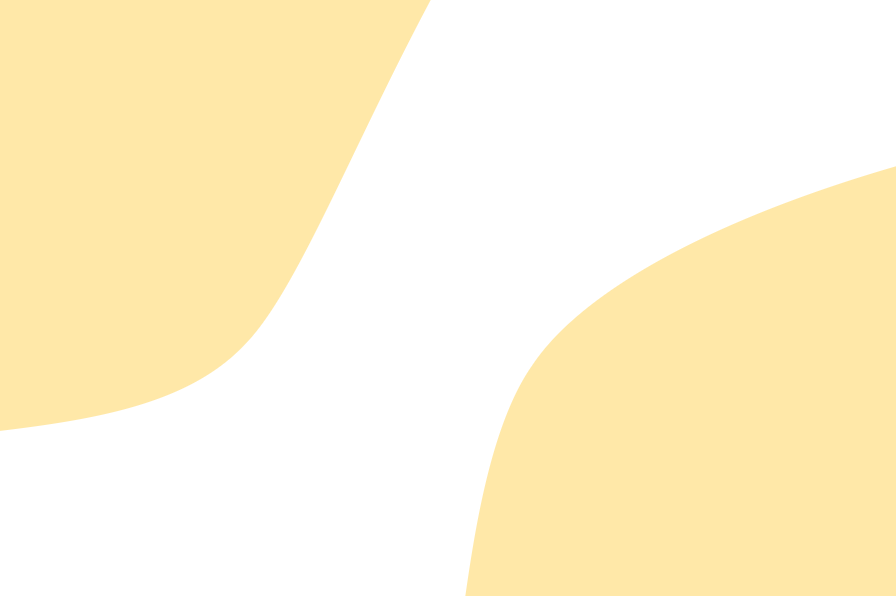
Give the GLSL for this background, as a Shadertoy shader.

```glsl
// Two flat cream shapes sweep in from the upper left and lower right of a white page.
// Each edge is a pair of joined cubic Bezier curves; the side of the edge a point
// lies on, and its distance to the tangent, give the smooth coverage.

#define CREAM vec3(1.0, 0.91, 0.66)
#define WHITE vec3(1.0)
#define PAGE_SIZE vec2(1.5, 1.0)
#define EDGE_PIXELS 1.0
#define SOLVE_STEPS 18

vec2 bezier(vec2 a, vec2 b, vec2 c, vec2 d, float t) {
    float s = 1.0 - t;
    return s * s * s * a + 3.0 * s * s * t * b + 3.0 * s * t * t * c + t * t * t * d;
}

vec2 bezierTangent(vec2 a, vec2 b, vec2 c, vec2 d, float t) {
    float s = 1.0 - t;
    return normalize(s * s * (b - a) + 2.0 * s * t * (c - b) + t * t * (d - c));
}

float diagonal(vec2 p) {
    return p.x + p.y;
}

// Signed distance to a curve that rises to the right: positive above it.
float heightOverCurve(vec2 p, vec2 a, vec2 b, vec2 c, vec2 d) {
    // Bisect for the curve point on the same falling diagonal as p
    float low = 0.0, high = 1.0;
    for (int i = 0; i < SOLVE_STEPS; i++) {
        float middle = 0.5 * (low + high);
        if (diagonal(bezier(a, b, c, d, middle)) < diagonal(p)) low = middle;
        else high = middle;
    }
    float t = 0.5 * (low + high);
    vec2 tangent = bezierTangent(a, b, c, d, t);
    vec2 offset = p - bezier(a, b, c, d, t);
    return tangent.x * offset.y - tangent.y * offset.x;
}

// Upper left shape: a shallow bend that turns into a steep rise
float upperShape(vec2 p) {
    vec2 joint = vec2(0.410, 0.422);
    if (diagonal(p) < diagonal(joint))
        return heightOverCurve(p, vec2(0.0, 0.277), vec2(0.166, 0.297), vec2(0.318, 0.324), joint);
    return heightOverCurve(p, joint, vec2(0.496, 0.510), vec2(0.586, 0.746), vec2(0.721, 1.0));
}

// Lower right shape: a steep rise that flattens into a long shoulder
float lowerShape(vec2 p) {
    vec2 joint = vec2(0.891, 0.387);
    if (diagonal(p) < diagonal(joint))
        return -heightOverCurve(p, vec2(0.779, 0.0), vec2(0.795, 0.111), vec2(0.822, 0.289), joint);
    return -heightOverCurve(p, joint, vec2(0.971, 0.508), vec2(1.184, 0.629), vec2(1.5, 0.721));
}

void mainImage(out vec4 fragColor, in vec2 fragCoord) {
    vec2 p = fragCoord / iResolution.xy * PAGE_SIZE;
    float inside = max(upperShape(p), lowerShape(p));

    // Blend over about one pixel at any canvas size
    float coverage = clamp(0.5 + inside * iResolution.y / EDGE_PIXELS, 0.0, 1.0);
    fragColor = vec4(mix(WHITE, CREAM, coverage), 1.0);
}
```
